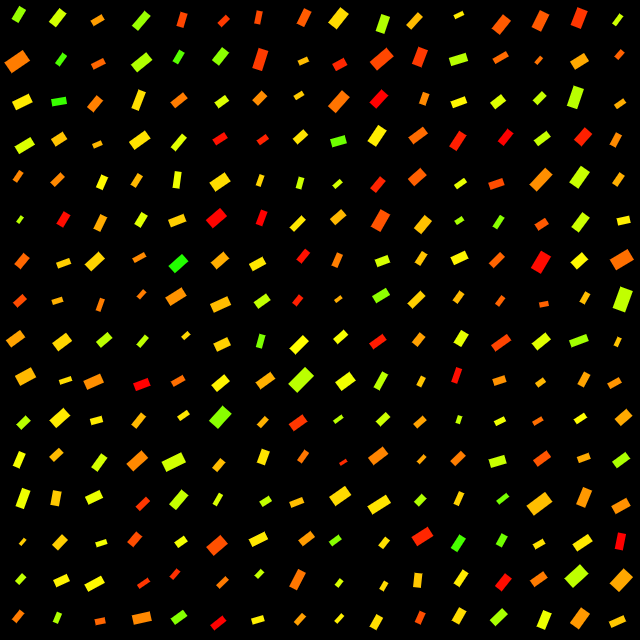
This pattern is drawn by a Shadertoy shader. Its source:

```glsl
// A 16 by 16 grid of small tilted bars on black, coloured from red to green.
// Each cell draws one box distance field whose place, angle, size and hue
// follow bell-shaped random values from an integer hash.

// Integer hash giving three values from 0 to 1
vec3 hash3(uvec3 v) {
    v = v * 1664525u + 1013904223u;
    v.x += v.y * v.z; v.y += v.z * v.x; v.z += v.x * v.y;
    v ^= v >> 16u;
    v.x += v.y * v.z; v.y += v.z * v.x; v.z += v.x * v.y;
    return vec3(v >> 8u) / 16777216.0;
}

// Near-normal value: mean 0, deviation 1, never beyond 3
float bell(vec2 cell, uint channel) {
    return 2.0 * dot(hash3(uvec3(uvec2(cell), channel)) - 0.5, vec3(1.0));
}

vec3 hueToRgb(float hue) {
    return clamp(abs(mod(hue * 6.0 + vec3(0.0, 4.0, 2.0), 6.0) - 3.0) - 1.0, 0.0, 1.0);
}

float boxDistance(vec2 p, vec2 halfSize) {
    vec2 d = abs(p) - halfSize;
    return length(max(d, 0.0)) + min(max(d.x, d.y), 0.0);
}

void mainImage(out vec4 fragColor, in vec2 fragCoord) {
    float pixel = 16.0 / iResolution.y;
    vec2 grid = fragCoord * pixel;
    vec2 cell = floor(grid);

    // Jittered centre and rotation around a rising diagonal
    vec2 p = fract(grid) - 0.5 - 0.065 * vec2(bell(cell, 1u), bell(cell, 2u));
    float angle = radians(43.0 + 15.0 * bell(cell, 3u));
    float c = cos(angle), s = sin(angle);
    p = vec2(c * p.x + s * p.y, c * p.y - s * p.x);

    // Bar about twice as long as wide
    float barLength = clamp(0.38 + 0.085 * bell(cell, 4u), 0.2, 0.6);
    float aspect = 0.5 + 0.06 * bell(cell, 5u);
    float d = boxDistance(p, 0.5 * barLength * vec2(1.0, aspect));

    // Hue centred on amber yellow
    float hue = clamp(0.143 + 0.068 * bell(cell, 6u), 0.0, 0.38);
    float coverage = clamp(0.5 - d / pixel, 0.0, 1.0);
    fragColor = vec4(hueToRgb(hue) * coverage, 1.0);
}
```
